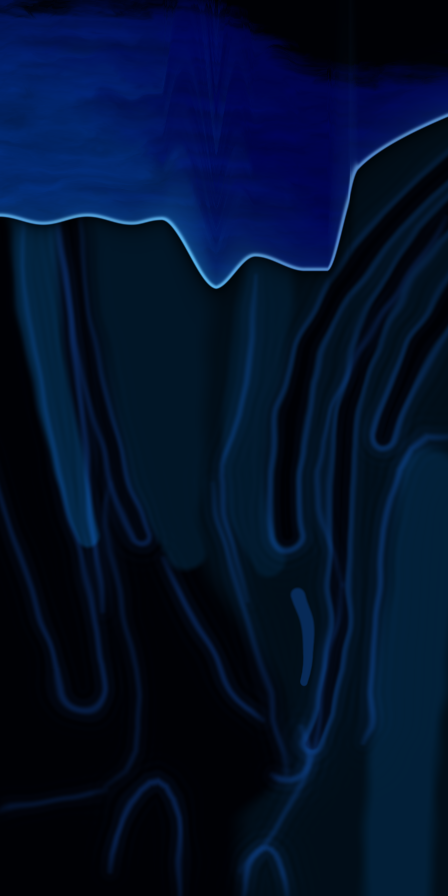
Reproduce this background procedurally as a WebGL 1 fragment shader.

```glsl
precision highp float;
// A glossy blue wave hangs over dark marbled folds of navy and teal.
// The folds are soft bands, rimmed hollows and rippling ridges along cubics;
// the wave is layered noise above a bright, height-field edge.
uniform vec2 u_resolution;

const vec3 black = vec3(0.0, 0.002, 0.018);

float hash(vec2 p) {
  vec3 q = fract(p.xyx * 0.1031);
  q += dot(q, q.yzx + 33.33);
  return fract((q.x + q.y) * q.z);
}

float noise(vec2 p) {
  vec2 i = floor(p), f = fract(p);
  f *= f * (3.0 - 2.0 * f);
  return mix(mix(hash(i), hash(i + vec2(1, 0)), f.x),
             mix(hash(i + vec2(0, 1)), hash(i + 1.0), f.x), f.y);
}

float fbm(vec2 p) {
  float sum = 0.0, amp = 0.5;
  for (int i = 0; i < 5; i++) {
    sum += amp * noise(p);
    p = 2.0 * p + 7.3;
    amp *= 0.5;
  }
  return sum;
}

// Lower edge of the wave, measured down from the top
float waveEdge(float x) {
  float y = 49.3 - 0.9 * cos((x - 19.5) * 0.32) * (1.0 - smoothstep(30.0, 40.0, x));
  y += 15.2 * smoothstep(36.0, 48.5, x) - 7.2 * smoothstep(48.0, 57.0, x);
  y += 3.2 * smoothstep(57.0, 68.0, x) - 19.0 * smoothstep(73.0, 80.0, x);
  return y - 15.4 * pow(clamp((x - 78.0) / 22.0, 0.0, 1.0), 0.6);
}

// Point on the cubic that passes through four evenly timed knots
vec2 curvePoint(vec4 xs, vec4 ys, float t) {
  float u = 3.0 * t, a = u - 1.0, b = u - 2.0, c = u - 3.0;
  vec4 w = vec4(-a * b * c / 6.0, u * b * c / 2.0, -u * a * c / 2.0, u * a * b / 6.0);
  return vec2(dot(xs, w), dot(ys, w));
}

// Distance to the curve, and the time of its nearest point
vec2 curve(vec2 p, vec4 xs, vec4 ys) {
  vec2 best = vec2(1e4, 0.0), a = vec2(xs.x, ys.x);
  for (int i = 1; i <= 12; i++) {
    vec2 b = curvePoint(xs, ys, float(i) / 12.0), ab = b - a;
    float h = clamp(dot(p - a, ab) / dot(ab, ab), 0.0, 1.0);
    float d = length(p - a - ab * h);
    if (d < best.x) best = vec2(d, (float(i) - 1.0 + h) / 12.0);
    a = b;
  }
  return best;
}

float fill(float d, float w) { return 1.0 - smoothstep(w * 0.65, w * 1.1, d); }

float band(vec2 p, vec4 xs, vec4 ys, float w0, float w1) {
  vec2 c = curve(p, xs, ys);
  return fill(c.x, mix(w0, w1, c.y));
}

// Bright crest with fading parallel ripples
float crest(float d) {
  return 0.7 * exp(-d * d * 1.1) + 0.32 * (0.5 + 0.5 * cos(d * 3.2)) * exp(-abs(d) * 0.5);
}

float ridge(vec2 p, vec4 xs, vec4 ys) {
  vec2 c = curve(p, xs, ys);
  return crest(c.x) * min(1.0, 0.4 + 5.0 * c.y * (1.0 - c.y));
}

// Black tongue with a lit rim
void hollow(vec2 p, vec4 xs, vec4 ys, float w0, float w1, inout vec3 col, inout float glow) {
  vec2 c = curve(p, xs, ys);
  float w = mix(w0, w1, c.y);
  col = mix(col, black, fill(c.x, w));
  glow += crest(c.x - w * 1.2) * mix(0.3, 0.9, c.y);
}

vec3 folds(vec2 p) {
  p += 1.6 * (vec2(noise(p * 0.13), noise(p.yx * 0.13)) - 0.5);
  vec3 teal = vec3(0.005, 0.095, 0.17);
  float shore = 40.0 + 24.0 * smoothstep(110.0, 165.0, p.y) - 11.0 * smoothstep(172.0, 183.0, p.y);
  vec3 col = mix(black, teal * 0.55, smoothstep(-3.0, 4.0, p.x - shore));

  // Broad panels
  col = mix(col, teal * 0.9, band(p, vec4(34, 35, 37, 41), vec4(46, 80, 105, 123), 17.0, 5.0));
  col = mix(col, teal * 1.4, band(p, vec4(7, 9, 14, 20), vec4(47, 75, 98, 120), 7.0, 3.0));
  col = mix(col, teal, band(p, vec4(60, 56, 54, 60), vec4(60, 85, 105, 125), 7.0, 4.0));
  col = mix(col, teal * 1.3, band(p, vec4(96, 93, 90, 89), vec4(107, 140, 170, 200), 8.0, 9.0));

  // Black hollows
  float glow = 0.0;
  hollow(p, vec4(-4, 1, 12, 18), vec4(52, 88, 126, 154), 8.0, 4.0, col, glow);
  hollow(p, vec4(16, 18, 24, 31), vec4(44, 70, 97, 120), 2.0, 1.6, col, glow);
  hollow(p, vec4(104, 76, 65, 64), vec4(34, 64, 92, 119), 2.2, 3.0, col, glow);
  hollow(p, vec4(106, 79, 76, 69), vec4(42, 86, 130, 166), 2.5, 1.6, col, glow);
  hollow(p, vec4(106, 97, 91, 86), vec4(58, 72, 85, 97), 3.0, 2.0, col, glow);

  // Left folds
  glow += ridge(p, vec4(13, 17, 20, 23), vec4(50, 80, 108, 136));
  glow += 0.5 * ridge(p, vec4(25, 26, 31, 24), vec4(108, 130, 156, 176));
  glow += 0.5 * ridge(p, vec4(24, 15, 7, 0), vec4(177, 178, 179, 181));
  glow += ridge(p, vec4(24, 29, 37, 40), vec4(194, 179, 175, 200));
  // Middle folds
  glow += ridge(p, vec4(36, 45, 52, 59), vec4(125, 142, 154, 161));
  glow += 0.6 * ridge(p, vec4(47, 54, 60, 64), vec4(108, 135, 155, 173));
  glow += 0.7 * ridge(p, vec4(57, 52, 49, 55), vec4(62, 97, 106, 134));
  glow += band(p, vec4(67, 68, 69, 68), vec4(133, 139, 145, 152), 1.9, 1.0);
  glow += ridge(p, vec4(61, 65, 68, 67), vec4(173, 174, 171, 162));
  // Right folds
  glow += 0.6 * ridge(p, vec4(100, 84, 72, 77), vec4(48, 72, 98, 130));
  glow += 0.6 * ridge(p, vec4(77, 72, 67, 54), vec4(130, 155, 175, 195));
  glow += ridge(p, vec4(100, 87, 84, 81), vec4(97, 111, 142, 166));
  glow += ridge(p, vec4(54, 58, 62, 64), vec4(200, 190, 190, 200));
  return col + vec3(0.05, 0.21, 0.47) * (1.0 - exp(-glow * 0.75));
}

vec3 wave(vec2 p, float depth) {
  vec2 q = vec2(p.x * 0.055, depth * 0.12);
  float swirl = fbm(q + 1.5 * fbm(q)), wisps = fbm(vec2(p.x * 0.09, p.y * 0.38) + 2.0 * swirl);
  float left = 1.0 - smoothstep(12.0, 65.0, p.x - 0.35 * (p.y - 25.0) + 45.0 * (swirl - 0.5));
  vec3 col = mix(vec3(0.0, 0.015, 0.31), vec3(0.005, 0.145, 0.41), left * smoothstep(-25.0, 32.0, p.y));
  col *= 0.72 + 0.55 * wisps;
  float night = 16.0 * smoothstep(42.0, 74.0, p.x) - p.y + 14.0 * (wisps - 0.5);
  col = mix(col, black, smoothstep(-5.0, 4.0, night));
  float lip = exp(depth * 0.24) * (0.35 + 0.5 * exp(-pow(abs(p.x - 44.0) / 11.0, 2.0)));
  return mix(col, vec3(0.06, 0.34, 0.57), lip * (0.6 + 0.6 * swirl));
}

void main() {
  // Percent of the width, with y running down from 0 to 200
  vec2 uv = gl_FragCoord.xy / u_resolution;
  vec2 p = vec2(100.0 * uv.x, 200.0 * (1.0 - uv.y));
  float slope = (waveEdge(p.x + 0.3) - waveEdge(p.x - 0.3)) / 0.6;
  float depth = (p.y - waveEdge(p.x)) / sqrt(1.0 + slope * slope);
  float aa = 100.0 / u_resolution.x;

  vec3 below = folds(p) * (1.0 - 0.7 * exp(-max(depth, 0.0) * 0.6));
  vec3 above = wave(p, min(depth, 0.0));
  above += vec3(0.3, 0.42, 0.4) * exp(-pow(abs(depth + 0.35) / 0.5, 2.0));
  gl_FragColor = vec4(mix(above, below, smoothstep(-aa, aa, depth)), 1.0);
}
```
